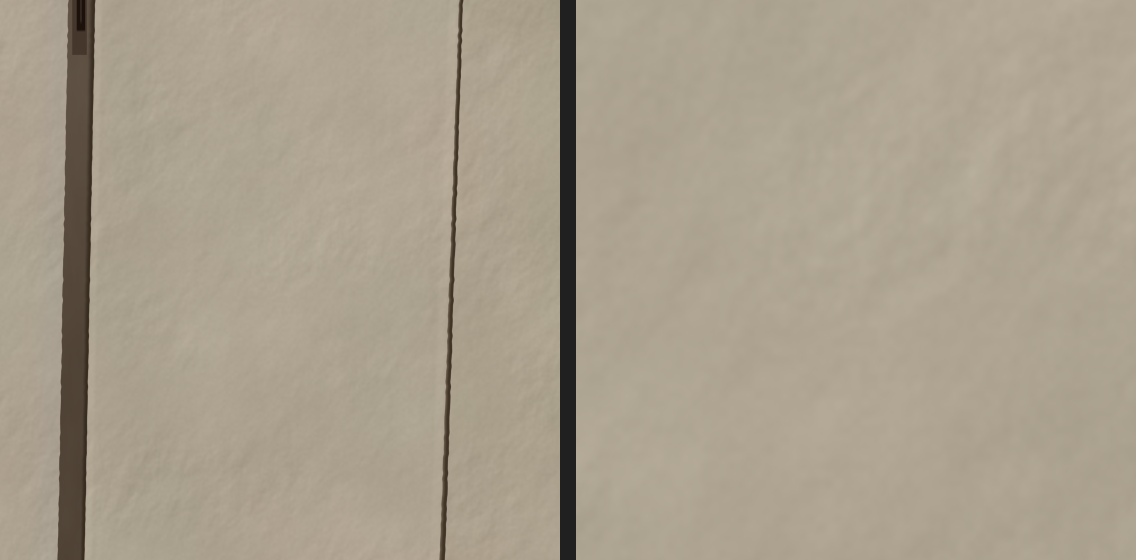
Left: the whole. Right: its middle third, enlarged.
Reproduce this texture procedurally as a Shadertoy shader.

```glsl
// Draws beige concrete panels split by one wide and one narrow, slightly leaning groove.

float hash(vec2 p) {
    return fract(sin(dot(p, vec2(127.1, 311.7))) * 43758.5453);
}

float noise(vec2 p) {
    vec2 i = floor(p), f = fract(p);
    f = f * f * (3.0 - 2.0 * f);
    return mix(mix(hash(i), hash(i + vec2(1, 0)), f.x),
               mix(hash(i + vec2(0, 1)), hash(i + vec2(1, 1)), f.x), f.y);
}

float fbm(vec2 p) {
    float sum = 0.0, amp = 0.5;
    for (int i = 0; i < 5; i++) {
        sum += amp * noise(p);
        p = mat2(1.6, 1.2, -1.2, 1.6) * p + 7.3;
        amp *= 0.5;
    }
    return sum;
}

// Soft-edged coverage of the interval from a to b
float band(float x, float a, float b, float soft) {
    return smoothstep(a - soft, a + soft, x) * (1.0 - smoothstep(b - soft, b + soft, x));
}

// Plaster height, stretched along a falling diagonal
float plaster(vec2 p) {
    vec2 q = mat2(0.85, 0.53, -0.53, 0.85) * p;
    return fbm(q * vec2(34.0, 22.0));
}

vec3 concrete(vec2 uv) {
    float cloud = fbm(uv * 5.0 + 3.0) - 0.48;
    float relief = plaster(uv) - plaster(uv + vec2(0.004, -0.005));
    float patches = smoothstep(0.3, 0.7, fbm(uv * 7.0 + 20.0));
    vec3 col = vec3(0.682, 0.638, 0.568);
    col += 0.06 * cloud + 0.13 * relief * mix(0.4, 1.0, patches);
    col += vec3(0.012, -0.002, 0.004) * (fbm(uv * 4.0 + 41.0) - 0.48) * 2.0;
    col += 0.012 * (noise(uv * 190.0) - 0.5);
    return col;
}

void mainImage(out vec4 fragColor, in vec2 fragCoord) {
    vec2 uv = fragCoord / iResolution.xy;
    float soft = max(0.0013, 0.7 / iResolution.x);
    float ragged = 0.0016 * (noise(vec2(3.0, uv.y * 110.0)) - 0.5);
    vec3 col = concrete(uv);

    // Panel tints: cool left of the wide groove, darker on the far right
    float left = 0.103 + 0.019 * uv.y + ragged;
    float right = 0.151 + 0.019 * uv.y + ragged * 0.6;
    float seam = 0.790 + 0.0335 * uv.y + ragged;
    col += vec3(-0.012, -0.004, 0.012) * band(uv.x, left - 0.035, left, 0.025);
    col -= vec3(0.012, 0.010, 0.016) * smoothstep(seam, seam + 0.01, uv.x);

    // Worn bright lips beside the grooves
    col += 0.022 * band(uv.x, right, right + 0.012, 0.004);
    col += 0.015 * band(uv.x, seam - 0.022, seam - 0.007, 0.004);

    // Wide groove with a shadow along its right wall
    vec3 recess = mix(vec3(0.315, 0.265, 0.215), vec3(0.365, 0.315, 0.260),
                      smoothstep(0.3, 0.9, uv.y));
    recess += 0.025 * (fbm(uv * vec2(50.0, 14.0)) - 0.48);
    float shade = smoothstep(right - 0.009 - 0.004 * uv.y, right - 0.002, uv.x);
    recess = mix(recess, vec3(0.20, 0.155, 0.11), shade * 0.85);

    // Metal clip with a dark slot at the top of the groove
    float clip = band(uv.x, 0.129, 0.155, soft) * smoothstep(0.902 - soft, 0.902 + soft, uv.y);
    float slot = band(uv.x, 0.137, 0.152, soft) * smoothstep(0.942, 0.948, uv.y);
    recess = mix(recess, vec3(0.27, 0.215, 0.17), clip);
    recess = mix(recess, vec3(0.11, 0.065, 0.045), slot);
    recess += 0.10 * band(uv.x, 0.143, 0.146, soft) * smoothstep(0.955, 0.965, uv.y);
    col = mix(col, recess, band(uv.x, left, right, soft));

    // Narrow groove, a little wider toward the bottom
    float halfWidth = mix(0.0048, 0.0034, uv.y);
    vec3 seamColor = mix(vec3(0.40, 0.345, 0.28), vec3(0.25, 0.205, 0.15),
                         smoothstep(-halfWidth, halfWidth * 0.3, uv.x - seam));
    col = mix(col, seamColor, band(uv.x, seam - halfWidth, seam + halfWidth, soft));

    fragColor = vec4(col, 1.0);
}
```
